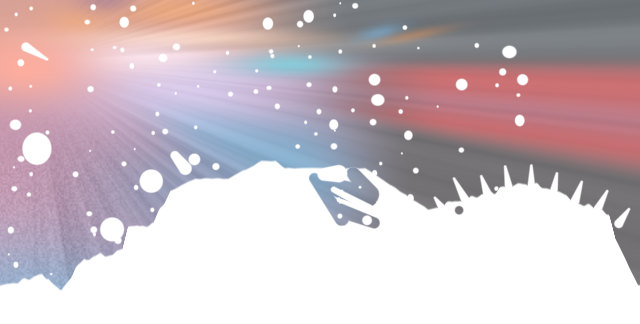
A WebGL 1 fragment shader for this background:

```glsl
precision highp float;
// A blurred fan of coloured light bursting from the left, over a white paint splash.
// Light is layered from soft elliptical glows and angular beams; the splash is a
// stepped height profile with spikes, holes and hashed droplets.
uniform vec2 u_resolution;

const vec3 MAUVE = vec3(0.76, 0.58, 0.67);
const vec3 GREY = vec3(0.45, 0.44, 0.45);
const vec3 SLATE = vec3(0.55, 0.60, 0.71);
const vec3 BLUE = vec3(0.51, 0.67, 0.79);
const vec3 LILAC = vec3(0.85, 0.80, 0.93);
const vec3 RED = vec3(0.81, 0.45, 0.46);
const vec3 ORANGE = vec3(0.93, 0.67, 0.49);
const vec3 PEACH = vec3(0.97, 0.84, 0.75);
const vec3 CORAL = vec3(1.0, 0.68, 0.61);
const vec3 CYAN = vec3(0.50, 0.81, 0.86);
const vec3 PAPER = vec3(1.0);

float hash(vec2 p) {
  p = fract(p * vec2(0.1031, 0.1137));
  p += dot(p, p.yx + 33.33);
  return fract((p.x + p.y) * p.x * 17.0);
}

float noise(vec2 p) {
  vec2 i = floor(p), f = fract(p);
  f = f * f * (3.0 - 2.0 * f);
  return mix(mix(hash(i), hash(i + vec2(1, 0)), f.x),
             mix(hash(i + vec2(0, 1)), hash(i + vec2(1, 1)), f.x), f.y);
}

float glow(vec2 p, vec2 centre, vec2 radius) {
  vec2 q = (p - centre) / radius;
  return exp(-dot(q, q));
}

float rise(float x, float start, float end, float height) {
  return height * clamp((x - start) / (end - start), 0.0, 1.0);
}

float disc(vec2 p, vec2 centre, float radius) {
  return length(p - centre) - radius;
}

// Capsule whose radius tapers from r0 at a to r1 at b
float taper(vec2 p, vec2 a, vec2 b, float r0, float r1) {
  vec2 d = b - a;
  float t = clamp(dot(p - a, d) / dot(d, d), 0.0, 1.0);
  return length(p - a - d * t) - mix(r0, r1, t);
}

vec3 lightField(vec2 p) {
  vec2 source = vec2(0.10, 0.81);
  float angle = atan(source.y - p.y, max(p.x - source.x, 0.001));
  vec3 col = mix(MAUVE, GREY, smoothstep(0.75, 1.3, p.x));
  col = mix(col, BLUE, 0.85 * glow(p, vec2(0.12, 0.08), vec2(0.5, 0.2)));
  col = mix(col, SLATE, 0.9 * glow(p, vec2(0.6, 0.42), vec2(0.34, 0.2)));
  // Blue and red beams fanning out of the source
  float blueBeam = exp(-pow((angle - 0.36) / 0.17, 2.0));
  blueBeam *= smoothstep(0.3, 0.65, p.x) * (1.0 - smoothstep(0.9, 1.28, p.x));
  col = mix(col, BLUE, blueBeam);
  col = mix(col, LILAC, 0.95 * glow(p, vec2(0.58, 0.74), vec2(0.4, 0.13)));
  float redBeam = smoothstep(-0.02, 0.04, angle) * (1.0 - smoothstep(0.14, 0.2, angle));
  vec3 red = mix(RED, MAUVE * 0.9, 0.55 * exp(-pow((angle - 0.1) / 0.03, 2.0)));
  col = mix(col, red, redBeam * smoothstep(0.9, 1.4, p.x));
  // Blurred upper band: warm at the left, grey at the right
  vec3 upper = mix(vec3(0.84, 0.63, 0.59), vec3(0.45, 0.47, 0.49), smoothstep(0.55, 1.1, p.x));
  col = mix(col, upper, smoothstep(0.78, 0.87, p.y));
  col = mix(col, ORANGE, 0.85 * glow(p, vec2(0.53, 0.97), vec2(0.24, 0.05)));
  col = mix(col, ORANGE, 0.7 * glow(p, vec2(0.24, 0.93), vec2(0.1, 0.05)));
  col = mix(col, MAUVE * 0.88, 0.7 * glow(p, vec2(0.33, 1.0), vec2(0.1, 0.04)));
  col = mix(col, PEACH, 0.8 * glow(p, vec2(0.62, 0.88), vec2(0.42, 0.03)));
  col = mix(col, vec3(0.97, 0.90, 0.94), 0.9 * glow(p, vec2(0.43, 0.82), vec2(0.28, 0.06)));
  col = mix(col, CYAN, 0.85 * glow(p, vec2(0.9, 0.8), vec2(0.17, 0.035)));
  vec2 tilted = p - vec2(0.0, 0.2 * (p.x - 1.2));
  col = mix(col, BLUE, 0.8 * glow(tilted, vec2(1.17, 0.905), vec2(0.07, 0.022)));
  col = mix(col, ORANGE * 0.85, 0.6 * glow(tilted, vec2(1.28, 0.875), vec2(0.11, 0.016)));
  col = mix(col, CORAL, 0.95 * glow(p, vec2(0.07, 0.79), vec2(0.22, 0.11)));
  // Fine rays, and grain toward the lower left
  float rays = noise(vec2(angle * 38.0, 2.0)) + 0.5 * noise(vec2(angle * 95.0, 7.0)) - 0.75;
  col += 0.07 * rays * smoothstep(0.1, 0.6, distance(p, source));
  float grain = (1.0 - smoothstep(0.2, 0.6, p.x)) * (1.0 - smoothstep(0.4, 0.75, p.y));
  return col + 0.08 * grain * (noise(p * 190.0) - 0.5);
}

// One hashed droplet per cell; share is the fraction of cells filled
float droplets(vec2 p, float cell, float share, float seed) {
  vec2 id = floor(p / cell), key = id + seed;
  vec2 offset = 0.28 + 0.44 * vec2(hash(key + 11.3), hash(key + 27.1));
  vec2 q = p - (id + offset) * cell;
  q.x *= mix(0.85, 1.3, hash(key + 41.7));
  float size = cell * (0.05 + 0.13 * pow(hash(key + 63.9), 2.0));
  float filled = step(hash(key), share) * step(id.x * cell, 1.55);
  return mix(1.0, length(q) - size, filled);
}

float splash(vec2 p) {
  float x = p.x;
  float h = 0.115 + rise(x, 0.0, 0.115, 0.031) - rise(x, 0.15, 0.185, 0.036);
  h += rise(x, 0.19, 0.26, 0.09) + rise(x, 0.26, 0.375, 0.026) + rise(x, 0.378, 0.395, 0.069);
  h += rise(x, 0.395, 0.474, 0.018) + rise(x, 0.474, 0.526, 0.102) + rise(x, 0.526, 0.603, 0.034);
  h += rise(x, 0.705, 0.808, 0.054) - rise(x, 0.85, 0.88, 0.022) - rise(x, 1.128, 1.32, 0.127);
  h += rise(x, 1.32, 1.6, 0.076) - rise(x, 1.66, 1.88, 0.09);
  h -= rise(x, 1.88, 1.9, 0.08) + rise(x, 1.9, 1.969, 0.14);
  float rough = 1.0 - smoothstep(0.5, 0.65, x) + smoothstep(1.3, 1.4, x);
  float d = 0.7 * (p.y - h - (0.003 + 0.014 * rough) * (noise(vec2(x * 55.0, 4.0)) - 0.5));
  // Crown of spikes on the right, leaning outward
  for (int i = 0; i < 9; i++) {
    float k = float(i), s = (k - 4.0) / 4.0;
    vec2 root = vec2(1.64 + 0.27 * s, 0.41 - 0.08 * s * s - 0.02 * s);
    float len = 0.035 + 0.025 * hash(vec2(k, 5.0)) + 0.02 * (1.0 - s * s);
    d = min(d, taper(p, root, root + len * vec2(0.7 * s, 1.0), 0.014, 0.004));
  }
  // Torn opening beneath the ridge, with paint strands across it
  float hole = taper(p, vec2(0.97, 0.45), vec2(1.055, 0.325), 0.016, 0.022);
  hole = min(hole, taper(p, vec2(1.05, 0.35), vec2(1.155, 0.312), 0.022, 0.017));
  hole = min(hole, taper(p, vec2(1.0, 0.43), vec2(1.135, 0.395), 0.025, 0.033));
  hole = min(hole, taper(p, vec2(1.09, 0.465), vec2(1.14, 0.4), 0.02, 0.03));
  hole = min(hole, disc(p, vec2(1.417, 0.351), 0.013));
  d = max(d, -hole);
  d = min(d, taper(p, vec2(1.03, 0.415), vec2(1.16, 0.345), 0.009, 0.014));
  d = min(d, taper(p, vec2(1.0, 0.462), vec2(1.045, 0.464), 0.02, 0.027));
  return min(d, disc(p, vec2(1.133, 0.32), 0.015));
}

// Large landmark drops
float bigDrops(vec2 p) {
  float d = disc(p * vec2(1.0, 0.9), vec2(0.114, 0.487), 0.045);
  d = min(d, disc(p, vec2(0.467, 0.441), 0.036));
  d = min(d, disc(p, vec2(0.346, 0.292), 0.037));
  d = min(d, taper(p, vec2(0.54, 0.52), vec2(0.572, 0.48), 0.014, 0.02));
  d = min(d, disc(p, vec2(0.6, 0.508), 0.018));
  d = min(d, taper(p, vec2(0.08, 0.855), vec2(0.145, 0.817), 0.014, 0.004));
  d = min(d, disc(p, vec2(1.156, 0.754), 0.018));
  d = min(d, disc(p, vec2(1.425, 0.739), 0.018));
  return min(d, disc(p, vec2(1.613, 0.754), 0.017));
}

void main() {
  vec2 p = gl_FragCoord.xy / u_resolution.y;
  float blur = 1.0 / u_resolution.y;
  float paint = min(splash(p), bigDrops(p));
  paint = min(paint, min(droplets(p, 0.11, 0.5, 3.0), droplets(p, 0.063, 0.25, 19.0)));
  gl_FragColor = vec4(mix(PAPER, lightField(p), smoothstep(-blur, blur, paint)), 1.0);
}
```
